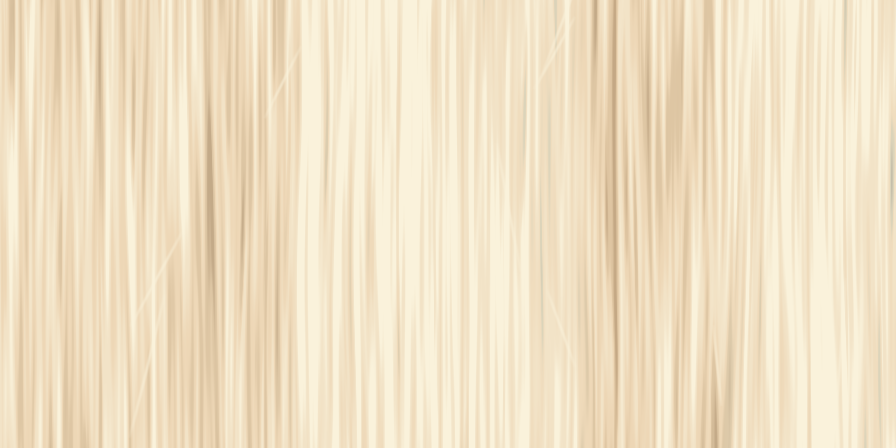
Reproduce this texture procedurally as a WebGL 1 fragment shader.

```glsl
precision highp float;
// Straight blond hair: fine vertical strands in broad cream, sand and ash bands.

uniform vec2 u_resolution;

const vec3 CREAM  = vec3(0.98, 0.95, 0.86);
const vec3 SAND   = vec3(0.95, 0.89, 0.78);
const vec3 TAN    = vec3(0.93, 0.84, 0.71);
const vec3 SHADOW = vec3(0.87, 0.77, 0.63);
const vec3 ASH    = vec3(0.86, 0.83, 0.73);
const vec3 BROWN  = vec3(0.77, 0.66, 0.52);
const vec3 SLATE  = vec3(0.73, 0.71, 0.64);

float hash(vec2 p) {
  vec3 q = fract(p.xyx * vec3(0.1031, 0.1030, 0.0973));
  q += dot(q, q.yzx + 33.33);
  return fract((q.x + q.y) * q.z);
}

vec2 gradient(vec2 cell) {
  float angle = 6.2832 * hash(cell);
  return vec2(cos(angle), sin(angle));
}

// Gradient noise, roughly -0.7 to 0.7
float noise(vec2 p) {
  vec2 i = floor(p);
  vec2 f = p - i;
  vec2 w = f * f * f * (f * (f * 6.0 - 15.0) + 10.0);
  vec2 e = vec2(1.0, 0.0);
  float bottom = mix(dot(gradient(i), f),
                     dot(gradient(i + e.xy), f - e.xy), w.x);
  float top = mix(dot(gradient(i + e.yx), f - e.yx),
                  dot(gradient(i + e.xx), f - e.xx), w.x);
  return mix(bottom, top, w.y);
}

// Long strands: frequency is high across and low along the hair
float strands(vec2 p, vec2 frequency, float seed) {
  float stagger = 2.5 * noise(vec2(p.x * 9.0, seed));
  return noise(p * frequency + vec2(seed * 17.3, seed * 5.7 + stagger));
}

// Soft-edged interval along x
float band(float x, float start, float end, float softness) {
  return smoothstep(start - softness, start + softness, x)
       * (1.0 - smoothstep(end - softness, end + softness, x));
}

// Tone ramp from lit cream to deep gaps; coolness shifts the darks to ash
vec3 hairColor(float tone, float coolness) {
  vec3 dark = mix(SHADOW, ASH, coolness);
  vec3 deep = mix(BROWN, SLATE, coolness);
  vec3 color = mix(CREAM, SAND, smoothstep(0.05, 0.32, tone));
  color = mix(color, TAN, smoothstep(0.32, 0.56, tone) * (1.0 - 0.5 * coolness));
  color = mix(color, dark, smoothstep(0.56, 0.80, tone));
  return mix(color, deep, smoothstep(0.82, 1.12, tone));
}

// Coverage of one thin, tapering stray hair
float strayHair(vec2 p, vec2 root, vec2 tip, float width) {
  vec2 along = tip - root;
  float t = clamp(dot(p - root, along) / dot(along, along), 0.0, 1.0);
  float distanceToHair = length(p - root - along * t);
  return (1.0 - smoothstep(0.0, width, distanceToHair)) * sqrt(4.0 * t * (1.0 - t));
}

void main() {
  vec2 uv = gl_FragCoord.xy / u_resolution;
  vec2 p = uv * vec2(2.0, 1.0);

  // Slight bend of the hair, and uneven borders of the dyed bands
  p.x += 0.010 * noise(p * vec2(4.0, 1.3));
  float x = 0.5 * p.x + 0.018 * strands(p, vec2(24.0, 0.6), 1.0);

  float warmth = 0.85 * band(x, -0.2, 0.335, 0.035)
               + 0.90 * band(x, 0.645, 0.818, 0.012)
               + 0.25 * band(x, 0.645, 0.705, 0.015);
  float coolness = band(x, 0.53, 0.645, 0.05) + band(x, 0.93, 1.2, 0.05);

  // Layered locks, strands and thin dark gaps
  float locks = strands(p, vec2(19.0, 0.5), 2.0);
  float thick = strands(p, vec2(48.0, 1.1), 3.0);
  float fine = strands(p, vec2(92.0, 2.2), 4.0);
  float gaps = smoothstep(0.20, 0.50, strands(p, vec2(62.0, 1.6), 5.0));

  float tone = 0.17 + 0.32 * warmth + 0.10 * coolness;
  tone += 0.32 * locks + 0.58 * thick + 0.62 * fine;
  tone += gaps * (0.32 + 0.12 * coolness);
  vec3 color = hairColor(tone, clamp(0.55 - 0.5 * warmth + 0.5 * coolness, 0.0, 1.0));

  // A few pale hairs lying across the others
  for (int i = 0; i < 9; i++) {
    float id = float(i) + 1.0;
    vec2 root = vec2(2.0 * hash(vec2(id, 3.0)), hash(vec2(id, 8.0)));
    float lean = 0.22 * (hash(vec2(id, 14.0)) - 0.4);
    vec2 tip = root + vec2(lean, 0.16 + 0.22 * hash(vec2(id, 21.0)));
    color = mix(color, CREAM, 0.55 * strayHair(p, root, tip, 0.006));
  }

  gl_FragColor = vec4(color, 1.0);
}
```
